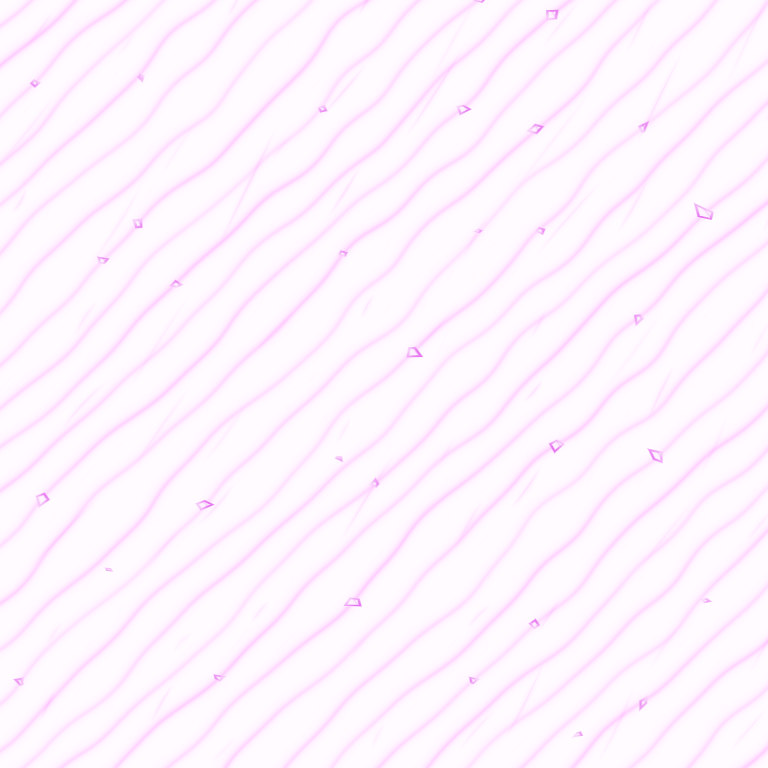
Give the GLSL for this texture, as a Shadertoy shader.

```glsl
// Pale pink surface crossed by soft wavy diagonal veins, with thin tapered
// slits between them and small outlined crystals sitting on the veins.
// Veins are warped stripes; slits and crystals are scattered on jittered grids.

#define VEIN_ANGLE 0.765
#define VEIN_SPACING 0.0455
#define VEIN_SOFTNESS 0.0031
#define VEIN_DEPTH 0.168
#define SLIT_ANGLE 0.97
#define SLIT_CELL 0.13
#define SLIT_DEPTH 0.115
#define FIBRE_DEPTH 0.016
#define GEM_CELL 0.16
#define GEM_DENSITY 0.88
#define BASE_COLOR vec3(1.0, 0.984, 1.0)
#define GEM_COLOR vec3(0.90, 0.43, 0.94)

float hash(vec2 p) {
    p = fract(p * vec2(0.1031, 0.1137) + 0.37);
    p += dot(p, p.yx + 33.33);
    return fract((p.x + p.y) * p.x * 7.31);
}

vec2 hash2(vec2 p) {
    return vec2(hash(p + 17.3), hash(p.yx + 61.7));
}

vec2 direction(float angle) {
    return vec2(cos(angle), sin(angle));
}

// Coordinates along (x) and across (y) a given angle
vec2 along(vec2 p, float angle) {
    vec2 d = direction(angle);
    return vec2(dot(p, d), dot(p, vec2(-d.y, d.x)));
}

// Position across the veins, bent by layered sines
float veinCoord(vec2 p) {
    vec2 q = along(p, VEIN_ANGLE);
    float bend = 0.0052 * sin(q.x * 15.0 + q.y * 23.0 + 1.5 * sin(q.y * 9.0));
    bend += 0.0030 * sin(q.x * 31.0 - q.y * 37.0 + 2.0 * sin(q.x * 7.0));
    bend += 0.0012 * sin(q.x * 54.0 + q.y * 67.0);
    bend += 0.0060 * sin(q.y * 19.0 + q.x * 2.0);
    return (q.y + bend) / VEIN_SPACING;
}

// Signed distance to the nearest vein, corrected for the local stretch
float veinDistance(vec2 p) {
    vec2 e = vec2(0.001, 0.0);
    float v = veinCoord(p);
    vec2 slope = vec2(veinCoord(p + e.xy) - v, veinCoord(p + e.yx) - v) / e.x;
    return (fract(v) - 0.5) / length(slope);
}

float veins(vec2 p) {
    float id = floor(veinCoord(p));
    float d = veinDistance(p);
    float u = along(p, VEIN_ANGLE).x;
    float strength = mix(0.72, 1.0, hash(vec2(id, 4.0)));
    strength *= 0.88 + 0.16 * sin(u * 9.0 + id * 2.4);
    float softness = VEIN_SOFTNESS * (d > 0.0 ? 1.15 : 0.85);
    float core = exp(-(sqrt(d * d + 1e-6) - 0.001) / softness);
    return strength * (core + 0.04 * exp(-abs(d) / 0.01));
}

// Tapered strokes, one per jittered cell
float slits(vec2 p, float seed) {
    float total = 0.0;
    vec2 home = floor(p / SLIT_CELL);
    for (int y = -1; y <= 1; y++)
    for (int x = -1; x <= 1; x++) {
        vec2 id = home + vec2(x, y);
        vec2 rnd = hash2(id + seed);
        vec2 shape = hash2(id + seed + 29.0);
        vec2 center = (id + 0.15 + 0.7 * rnd) * SLIT_CELL;
        vec2 q = along(p - center, SLIT_ANGLE + 0.35 * (shape.x - 0.5));
        float halfLength = mix(0.018, 0.085, shape.y * shape.y);
        float t = q.x / halfLength;
        float taper = max(1.0 - t * t, 0.0);
        float offset = abs(q.y + 0.005 * (rnd.x - 0.5) * t * t);
        float width = 0.0008 + 0.0012 * taper;
        total += taper * mix(0.35, 1.0, rnd.y) * exp(-offset / width);
    }
    return total;
}

// Irregular four-sided crystal
float gemDistance(vec2 q, vec2 id, float radius) {
    float d = -radius;
    for (int i = 0; i < 4; i++) {
        float k = float(i);
        float angle = 1.5708 * (k + 0.6 * hash(id + k * 5.7)) + 6.28 * hash(id + 3.0);
        float reach = radius * mix(0.5, 0.9, hash(id.yx + k * 9.1));
        d = max(d, dot(q, direction(angle)) - reach);
    }
    return d;
}

// Crystals snapped to the nearest vein, drawn over the surface
vec3 addGems(vec3 color, vec2 p, float pixel) {
    vec2 home = floor(p / GEM_CELL);
    for (int y = -1; y <= 1; y++)
    for (int x = -1; x <= 1; x++) {
        vec2 id = home + vec2(x, y);
        vec2 rnd = hash2(id + 83.0);
        if (hash(id + 7.0) > GEM_DENSITY) continue;
        vec2 center = (id + 0.1 + 0.8 * rnd) * GEM_CELL;
        float size = hash(id + 41.0);
        if (size > 0.25)
            center -= direction(VEIN_ANGLE + 1.5708) * veinDistance(center);
        float radius = mix(0.004, 0.0115, size * sqrt(size));
        vec2 q = (p - center) * vec2(0.9, 1.0 + 0.5 * rnd.x);
        float d = gemDistance(q, id, radius);
        float inside = 1.0 - smoothstep(-pixel, pixel, d);
        float rim = 1.0 - smoothstep(0.0004, 0.0012 + pixel, abs(d + 0.0007));
        float facing = 0.65 + 0.35 * sin(atan(q.y, q.x) + 6.28 * rnd.y);
        float facet = exp(-abs(q.x + 0.5 * q.y - 0.35 * radius) / 0.001);
        vec3 face = mix(BASE_COLOR, GEM_COLOR, 0.06 + 0.3 * facet);
        color = mix(color, face, inside);
        color = mix(color, GEM_COLOR, rim * facing * mix(0.5, 1.0, size));
    }
    return color;
}

void mainImage(out vec4 fragColor, in vec2 fragCoord) {
    float pixel = 1.0 / iResolution.y;
    vec2 p = fragCoord * pixel;

    // Tint removes green only, keeping red and blue full
    float tint = VEIN_DEPTH * veins(p) + SLIT_DEPTH * slits(p, 3.0);
    tint += FIBRE_DEPTH * (slits(p * 3.0, 11.0) - 0.1);
    vec3 color = BASE_COLOR - vec3(0.0, tint, 0.0);

    color = addGems(color, p, pixel);
    fragColor = vec4(clamp(color, 0.0, 1.0), 1.0);
}
```
